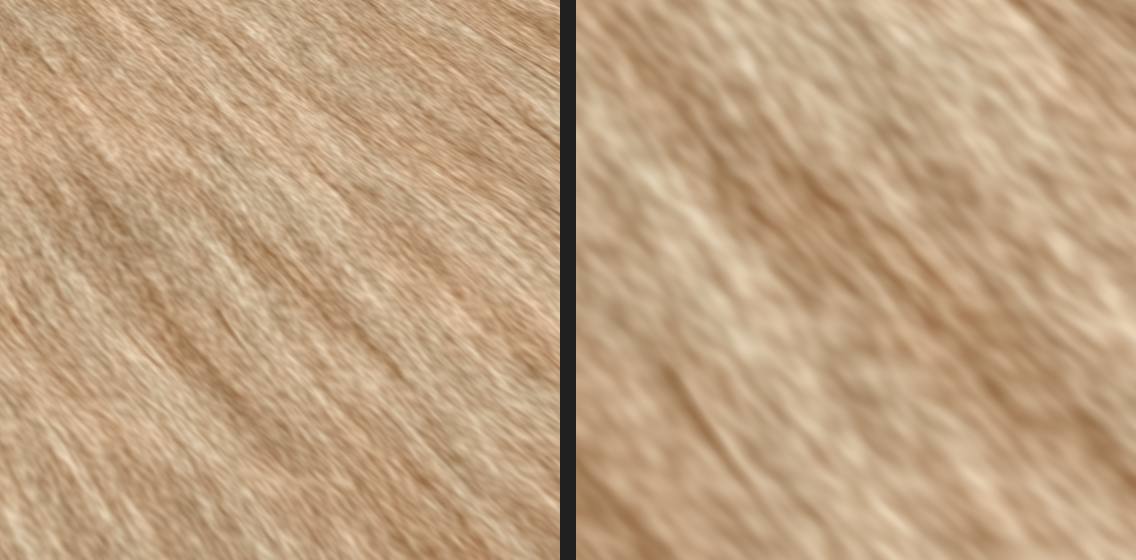
Left, the full canvas; right, a detail of the centre.
Reproduce this texture procedurally as a WebGL 2 fragment shader.

```glsl
#version 300 es
precision highp float;
// Pale wood veneer lying in perspective: grain lines fan out from a far point
// beyond the upper left. Stretched gradient noise at several scales forms the
// bands, streaks, pores and fine flecks, which index a tan colour ramp.

uniform vec2 u_resolution;
out vec4 fragColor;

const vec2 VANISHING_POINT = vec2(-1.3, 2.53);
const vec3 DARK_TAN = vec3(0.65, 0.51, 0.37);
const vec3 PALE_TAN = vec3(0.85, 0.75, 0.63);
const vec3 RED_SHIFT = vec3(0.022, -0.008, -0.018);

// Integer hash of a lattice cell, giving a unit gradient
vec2 cellGradient(ivec2 cell, uint seed) {
  uint h = uint(cell.x) * 1597334677u ^ uint(cell.y) * 3812015801u ^ seed * 2654435769u;
  h = (h ^ (h >> 16)) * 2246822519u;
  h = (h ^ (h >> 13)) * 3266489917u;
  h ^= h >> 16;
  float angle = float(h & 65535u) / 65536.0 * 6.28319;
  return vec2(cos(angle), sin(angle));
}

// Smooth signed noise, mostly within -1 to 1
float gradientNoise(vec2 p, uint seed) {
  ivec2 cell = ivec2(floor(p));
  vec2 f = fract(p);
  vec2 w = f * f * f * (f * (f * 6.0 - 15.0) + 10.0);
  float a = dot(cellGradient(cell, seed), f);
  float b = dot(cellGradient(cell + ivec2(1, 0), seed), f - vec2(1.0, 0.0));
  float c = dot(cellGradient(cell + ivec2(0, 1), seed), f - vec2(0.0, 1.0));
  float d = dot(cellGradient(cell + ivec2(1, 1), seed), f - vec2(1.0, 1.0));
  return 1.6 * mix(mix(a, b, w.x), mix(c, d, w.x), w.y);
}

// Board coordinates: x across the grain, y along it
vec2 boardCoordinates(vec2 p) {
  vec2 d = p - VANISHING_POINT;
  return vec2(1.52 * d.x, 5.5) / -d.y;
}

// Gentle sideways drift of the grain lines
vec2 bendGrain(vec2 board) {
  board.x += 0.022 * gradientNoise(board * vec2(2.5, 2.2), 1u);
  board.x += 0.005 * gradientNoise(board * vec2(9.0, 6.0), 2u);
  return board;
}

// Thin dark lines on the zero crossings of long noise, fading in and out
float grainLines(vec2 board) {
  float crossing = abs(gradientNoise(board * vec2(22.0, 1.3), 3u));
  float presence = smoothstep(0.0, 0.6, gradientNoise(board * vec2(12.0, 4.0), 4u));
  return presence * (1.0 - smoothstep(0.02, 0.2, crossing));
}

// Short streaks and flecks summed over shrinking scales
float fineGrain(vec2 board) {
  float sum = 0.0;
  vec2 scale = vec2(62.0, 7.0);
  float weight = 0.30;
  for (uint i = 0u; i < 3u; i++) {
    sum += weight * gradientNoise(board * scale, 10u + i);
    scale *= vec2(1.45, 2.7);
    weight *= 1.06;
  }
  return sum;
}

// Position on the colour ramp: 0 is dark tan, 1 is pale tan
float woodTone(vec2 board) {
  float tone = 0.58;
  tone += 0.20 * gradientNoise(board * vec2(7.0, 1.2), 5u);
  tone += 0.27 * gradientNoise(board * vec2(30.0, 3.0), 6u);
  tone -= 0.30 * smoothstep(0.15, 0.7, gradientNoise(board * vec2(9.0, 1.6), 7u));
  tone -= 0.32 * grainLines(board);
  return tone + fineGrain(board);
}

void main() {
  vec2 p = gl_FragCoord.xy / u_resolution;
  vec2 board = bendGrain(boardCoordinates(p));
  float tone = clamp(woodTone(board), -0.4, 1.3);
  vec3 colour = mix(DARK_TAN, PALE_TAN, tone);

  // Warmer and cooler patches
  float warmth = gradientNoise(board * vec2(6.0, 3.0), 8u)
               + 0.4 * gradientNoise(board * vec2(30.0, 14.0), 9u);
  colour += RED_SHIFT * warmth;
  fragColor = vec4(colour, 1.0);
}
```
